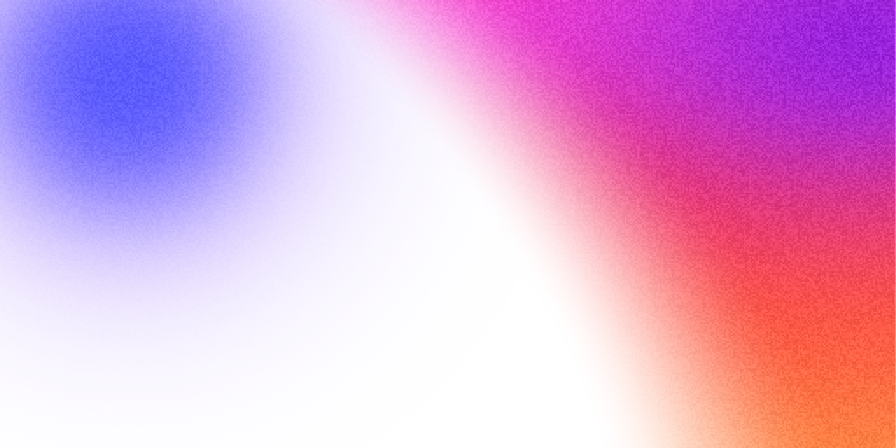
Give the GLSL for this background, as a Shadertoy shader.

```glsl
// A soft grainy gradient: a blue glow at the upper left and a warm sweep of
// pink, red and orange on the right with a violet corner, all over white.
// Built from radial falloffs, a curved soft edge and cellular hash grain.

const vec2  CANVAS       = vec2(2.0, 1.0);   // width and height in scene units
const vec3  PAPER        = vec3(1.0);

// Blue glow
const vec2  BLUE_CENTER  = vec2(0.28, 0.83);
const vec3  BLUE         = vec3(0.36, 0.36, 1.0);
const vec3  LILAC        = vec3(0.74, 0.62, 1.0);
const float BLUE_RADIUS  = 0.28;
const float LILAC_RADIUS = 0.43;

// Warm sweep, coloured from the bottom to the top
const vec3  ORANGE       = vec3(1.0, 0.53, 0.27);
const vec3  CORAL        = vec3(1.0, 0.34, 0.25);
const vec3  RED          = vec3(1.0, 0.25, 0.36);
const vec3  PINK         = vec3(1.0, 0.27, 0.80);
const vec3  EDGE_CURVE   = vec3(1.60, -0.27, -0.42);  // x = a + b*y + c*y*y
const float EDGE_SOFT    = 0.27;

// Violet corner
const vec2  VIOLET_CENTER = vec2(1.95, 0.92);
const vec3  VIOLET        = vec3(0.60, 0.14, 0.86);
const vec2  VIOLET_RADIUS = vec2(0.62, 0.36);

// Finish
const float GRAIN_CELLS  = 256.0;            // cells per canvas height
const float GRAIN_AMOUNT = 0.13;
const float RIM_WIDTH    = 0.004;
const float RIM_AMOUNT   = 0.4;

float hash(vec2 cell) {
    vec3 q = fract(vec3(cell.xyx) * 0.1031);
    q += dot(q, q.yzx + 33.33);
    return fract((q.x + q.y) * q.z);
}

float falloff(float distanceRatio, float power) {
    return exp(-pow(distanceRatio, power));
}

vec3 blueGlow(vec3 base, vec2 p) {
    float d = length(p - BLUE_CENTER);
    base = mix(base, LILAC, falloff(d / LILAC_RADIUS, 2.0));
    return mix(base, BLUE, falloff(d / BLUE_RADIUS, 2.5));
}

vec3 warmColor(vec2 p) {
    vec3 color = mix(ORANGE, CORAL, smoothstep(-0.1, 0.35, p.y));
    color = mix(color, RED, smoothstep(0.25, 0.62, p.y));
    color = mix(color, PINK, smoothstep(0.52, 0.98, p.y));
    float violet = falloff(length((p - VIOLET_CENTER) / VIOLET_RADIUS), 2.0);
    return mix(color, VIOLET, violet);
}

float warmCoverage(vec2 p) {
    float edge = EDGE_CURVE.x + p.y * (EDGE_CURVE.y + p.y * EDGE_CURVE.z);
    return smoothstep(-EDGE_SOFT, EDGE_SOFT, p.x - edge);
}

void mainImage(out vec4 fragColor, in vec2 fragCoord) {
    vec2 p = fragCoord / iResolution.xy * CANVAS;

    // Gradient layers
    vec3 color = blueGlow(PAPER, p);
    color = mix(color, warmColor(p), warmCoverage(p));

    // Grain, strongest on saturated colour and absent on white
    float grain = hash(floor(p * GRAIN_CELLS)) - 0.5;
    float darkest = min(color.r, min(color.g, color.b));
    color += grain * GRAIN_AMOUNT * (1.0 - darkest);

    // Thin pale rim on the right border
    float rim = smoothstep(CANVAS.x - RIM_WIDTH, CANVAS.x, p.x);
    color = mix(color, PAPER, rim * RIM_AMOUNT);

    fragColor = vec4(clamp(color, 0.0, 1.0), 1.0);
}
```
